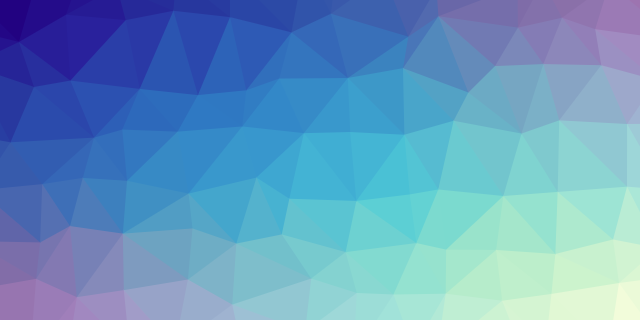
Give the GLSL for this background, as a Shadertoy shader.

```glsl
const vec2 GRID = vec2(12.0, 6.0);

// Colour ramp from indigo through cyan to cream
vec3 ramp(float t) {
    vec3 stops[9] = vec3[9](
        vec3(0.13, 0.00, 0.50), vec3(0.16, 0.12, 0.61), vec3(0.17, 0.37, 0.71),
        vec3(0.19, 0.51, 0.78), vec3(0.25, 0.68, 0.83), vec3(0.31, 0.80, 0.84),
        vec3(0.63, 0.90, 0.79), vec3(0.79, 0.95, 0.80), vec3(0.96, 0.99, 0.86));
    float s = clamp(t, 0.0, 1.0) * 8.0;
    int i = min(int(s), 7);
    return mix(stops[i], stops[i + 1], s - float(i));
}

// Average of a horizontal and a vertical ramp, with mauve opposite corners
vec3 gradientColor(vec2 gridPos) {
    vec2 t = clamp(gridPos / GRID, 0.0, 1.0);
    t.y = 1.0 - t.y;
    float mauve = smoothstep(0.4, 0.8, abs(t.x - t.y));
    return 0.5 * (ramp(t.x) + ramp(t.y)) + mauve * vec3(0.07, -0.04, 0.01);
}

vec2 hash2(vec2 cell) {
    vec3 h = fract(cell.xyx * vec3(0.1031, 0.1030, 0.0973));
    h += dot(h, h.yzx + 33.33);
    return fract((h.xx + h.yz) * h.zy);
}

// One jittered mesh vertex per grid cell
vec2 meshVertex(vec2 cell) {
    return cell + 0.5 + (hash2(cell + 17.0) - 0.5) * vec2(0.68, 0.6);
}

float cross2(vec2 a, vec2 b) {
    return a.x * b.y - a.y * b.x;
}

// Signed distance to the line a-b, positive on its left
float edgeDistance(vec2 p, vec2 a, vec2 b) {
    return cross2(normalize(b - a), p - a);
}

// Flat colour weighted by smooth coverage
vec4 triangle(vec2 p, vec2 a, vec2 b, vec2 c, float pixel) {
    float winding = sign(cross2(b - a, c - a));
    float inside = min(winding * edgeDistance(p, a, b),
                   min(winding * edgeDistance(p, b, c),
                       winding * edgeDistance(p, c, a)));
    float coverage = clamp(0.5 + inside / pixel, 0.0, 1.0);
    if (coverage <= 0.0) return vec4(0.0);
    return vec4(gradientColor((a + b + c) / 3.0), 1.0) * coverage;
}

void mainImage(out vec4 fragColor, in vec2 fragCoord) {
    vec2 p = fragCoord / iResolution.xy * GRID;
    float pixel = GRID.y / iResolution.y;
    vec2 base = floor(p - 0.5);
    vec4 sum = vec4(0.0);

    // Split each nearby quad along its shorter diagonal
    for (int y = -1; y <= 1; y++) {
        for (int x = -1; x <= 1; x++) {
            vec2 cell = base + vec2(x, y);
            vec2 a = meshVertex(cell);
            vec2 b = meshVertex(cell + vec2(1.0, 0.0));
            vec2 c = meshVertex(cell + vec2(0.0, 1.0));
            vec2 d = meshVertex(cell + vec2(1.0, 1.0));
            if (distance(a, d) < distance(b, c)) {
                sum += triangle(p, a, b, d, pixel) + triangle(p, a, d, c, pixel);
            } else {
                sum += triangle(p, a, b, c, pixel) + triangle(p, b, d, c, pixel);
            }
        }
    }
    vec3 color = sum.a > 0.0 ? sum.rgb / sum.a : gradientColor(p);
    fragColor = vec4(color, 1.0);
}
```
